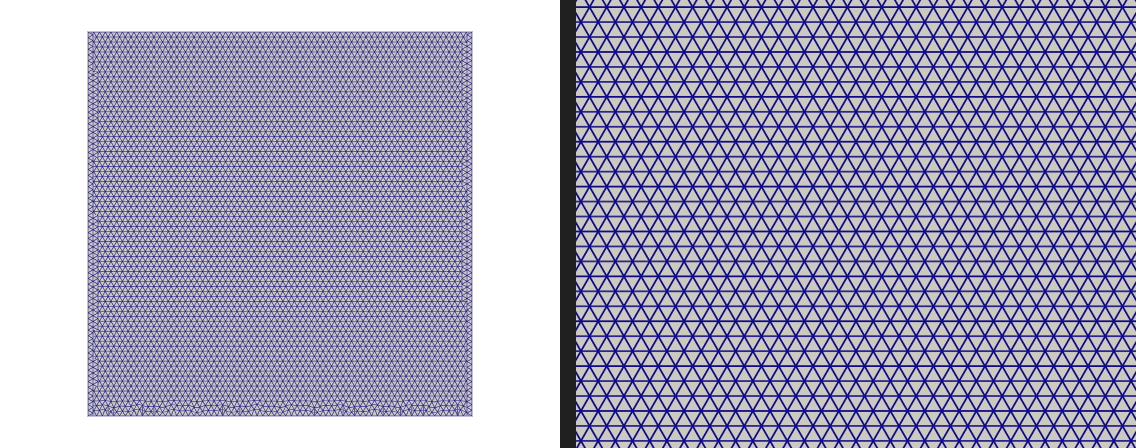
Left, the full canvas; right, a detail of the centre.
This pattern is drawn by a Shadertoy shader. Its source:

```glsl
const float SIDE = 0.857;   // sheet size in canvas heights
const float ROWS = 77.0;
const float COLUMNS = 67.0;
const float ROW_HEIGHT = SIDE / ROWS;

float hash(float n) {
    return fract(sin(n * 12.99 + 4.1) * 4375.85);
}

// Exact pixel coverage of a thin line at distance d
float stroke(float d) {
    float pixel = 1.0 / iResolution.y;
    float halfWidth = 0.00066;
    float covered = min(d + 0.5 * pixel, halfWidth) - max(d - 0.5 * pixel, -halfWidth);
    return clamp(covered / pixel, 0.0, 1.0);
}

// Three families of lines forming equilateral triangles
float triangleMesh(vec2 g) {
    vec3 axes = vec3(g.y, g.x - 0.5 * g.y, g.x + 0.5 * g.y);
    vec3 d = abs(fract(axes + 0.5) - 0.5) * ROW_HEIGHT;
    float accent = mod(floor(g.y + 0.5), 3.0) < 0.5 ? 1.0 : 0.86;
    float clear = (1.0 - accent * stroke(d.x)) * (1.0 - stroke(d.y)) * (1.0 - stroke(d.z));
    return 1.0 - clear;
}

float meshInk(vec2 q) {
    // Rows bend slightly just above the bottom edge
    float bottom = q.y * ROWS;
    float bend = 0.2 * sin(q.x * 61.0) + 0.15 * sin(q.x * 143.0 + 1.7);
    bend *= smoothstep(0.0, 1.0, bottom) * (1.0 - smoothstep(1.5, 4.0, bottom));
    float ink = triangleMesh(vec2(q.x * COLUMNS, ROWS - bottom + bend));

    // Occasional upright edges split the bottom triangles
    float column = q.x * COLUMNS;
    if (bottom < 2.0 && hash(floor(column)) > 0.72) {
        ink = max(ink, stroke(abs(fract(column) - 0.5) * SIDE / COLUMNS));
    }

    // Side walls carry one or two strips of turned triangles
    float wall = min(q.x, 1.0 - q.x) * ROWS;
    float along = q.y * COLUMNS;
    float block = floor(along / 5.0) + (q.x > 0.5 ? 40.0 : 0.0);
    float strips = 1.0 + step(0.55, hash(block));
    if (wall < strips) ink = triangleMesh(vec2(along, wall));
    return max(ink, stroke(abs(wall - strips) * ROW_HEIGHT));
}

void mainImage(out vec4 fragColor, in vec2 fragCoord) {
    vec2 p = (fragCoord - 0.5 * iResolution.xy) / iResolution.y;
    vec2 q = p / SIDE + 0.5;

    // Square sheet on a white ground
    vec2 edge = abs(p) - 0.5 * SIDE;
    float box = max(edge.x, edge.y);
    float sheet = clamp(0.5 - box * iResolution.y, 0.0, 1.0);
    vec3 color = mix(vec3(1.0), vec3(0.80, 0.79, 0.75), sheet);

    // Mesh lines and outline
    float ink = max(meshInk(q) * sheet, stroke(abs(box)));
    color = mix(color, vec3(0.06, 0.04, 0.53), ink);
    fragColor = vec4(color, 1.0);
}
```
